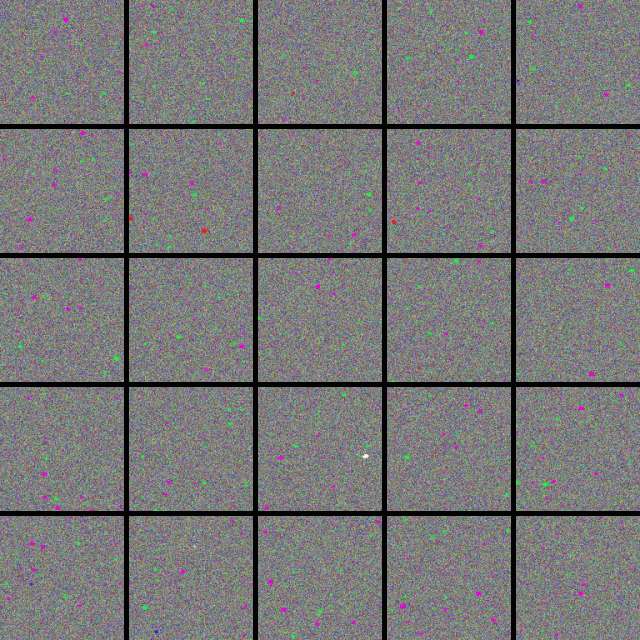
Write a Shadertoy shader that draws this pattern.

```glsl
// Five by five grey tiles of fine coloured grain with bright specks, parted by black lines

const float TILES = 5.0;
const float GAP = 1.0 / 128.0;            // line width
const float PITCH = (1.0 + GAP) / TILES;  // tile plus line
const float GRAINS = 768.0;               // grains across the canvas
const float SPECK_CELL = 15.0;            // grains per speck cell

const vec3 LINE_COLOR = vec3(0.01);
const vec3 BASE_GREY = vec3(0.497);
const vec3 MAGENTA = vec3(0.92, 0.0, 0.86);
const vec3 GREEN = vec3(0.12, 0.95, 0.27);
const vec3 RED = vec3(1.0, 0.08, 0.04);
const vec3 BLUE = vec3(0.18, 0.02, 0.95);

// Integer hash: three values from 0 to 1 for a cell and a seed
vec3 hash3(vec2 cell, int seed) {
    uvec3 v = uvec3(ivec3(ivec2(cell), seed)) * 1664525u + 1013904223u;
    v.x += v.y * v.z; v.y += v.z * v.x; v.z += v.x * v.y;
    v ^= v >> 16u;
    v.x += v.y * v.z; v.y += v.z * v.x; v.z += v.x * v.y;
    return vec3(v >> 8u) / 16777216.0;
}

// Bell-shaped noise in each channel, centred on zero
vec3 bellNoise(vec2 cell) {
    return (hash3(cell, 1) + hash3(cell, 2) + hash3(cell, 3)) / 3.0 - 0.5;
}

// Grey grain that leans towards green or purple
vec3 grainColor(vec2 grain) {
    vec3 tintAxis = vec3(0.05, -0.30, 0.20);
    float tint = hash3(grain, 4).x - 0.5;
    return BASE_GREY + 0.78 * bellNoise(grain) + tint * tintAxis;
}

// Mostly magenta and green, with a few rare colours
vec3 speckColor(float pick) {
    vec3 color = pick < 0.49 ? MAGENTA : GREEN;
    color = pick > 0.97 ? RED : color;
    color = pick > 0.985 ? BLUE : color;
    return pick > 0.995 ? vec3(0.98) : color;
}

// Sparse ragged specks, a few grains wide
vec3 addSpeck(vec3 color, vec2 grain, float density) {
    vec2 cell = floor(grain / SPECK_CELL);
    vec3 place = hash3(cell, 5);
    vec3 look = hash3(cell, 6);
    vec2 center = (cell + mix(vec2(0.25), vec2(0.75), place.xy)) * SPECK_CELL;
    vec2 radius = mix(vec2(1.1, 1.0), vec2(3.2, 2.5), look.x * look.x);
    float ragged = 0.6 * (hash3(grain, 7).x - 0.5);
    float dist = length((grain + 0.5 - center) / radius) + ragged;
    float strength = mix(0.55, 1.0, smoothstep(0.0, 0.6, look.y));
    float mask = 1.0 - smoothstep(0.9, 1.15, dist);
    return mix(color, speckColor(look.z), mask * strength * step(place.z, density));
}

vec3 surface(vec2 grain) {
    vec3 color = addSpeck(grainColor(grain), grain, 0.21);
    return clamp(color, 0.0, 1.0);
}

// Average the grains under one pixel, weighted by overlap
vec3 filteredSurface(vec2 p, vec2 pixel) {
    vec2 low = p - 0.5 * pixel;
    vec2 high = p + 0.5 * pixel;
    vec3 sum = vec3(0.0);
    float total = 0.0;
    for (int j = 0; j < 3; j++) {
        for (int i = 0; i < 3; i++) {
            vec2 grain = floor(low) + vec2(i, j);
            vec2 overlap = max(min(high, grain + 1.0) - max(low, grain), 0.0);
            float weight = overlap.x * overlap.y;
            sum += weight * surface(grain);
            total += weight;
        }
    }
    return sum / total;
}

// 1 inside a tile, 0 on the dividing lines
float tileMask(vec2 uv, vec2 pixel) {
    vec2 x = uv + 0.5 * GAP;
    vec2 dist = abs(x - PITCH * floor(x / PITCH + 0.5)) - 0.5 * GAP;
    vec2 cover = clamp(dist / pixel + 0.5, 0.0, 1.0);
    return cover.x * cover.y;
}

void mainImage(out vec4 fragColor, in vec2 fragCoord) {
    vec2 pixel = 1.0 / iResolution.xy;
    vec2 uv = fragCoord * pixel;
    vec3 tile = filteredSurface(uv * GRAINS, pixel * GRAINS);
    vec3 color = mix(LINE_COLOR, tile, tileMask(uv, pixel));
    fragColor = vec4(color, 1.0);
}
```
